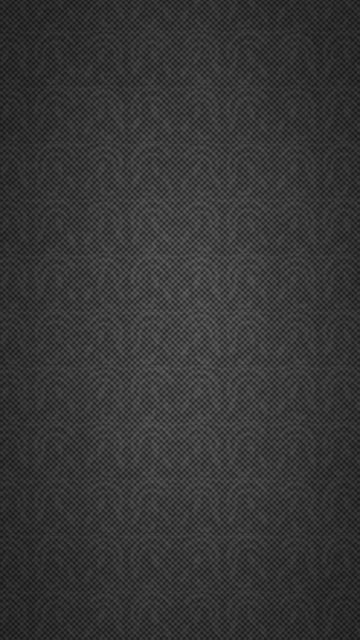
Write a Shadertoy shader that draws this pattern.

```glsl
const vec2 WEAVE_COUNT = vec2(62.0, 62.0);   // thread pairs per canvas width
const vec2 MOTIF_SIZE = vec2(0.267, 0.1556);
const vec2 MOTIF_ORIGIN = vec2(0.289, 0.088);

float hash(vec2 p) {
    p = fract(p * vec2(0.1031, 0.1137));
    p += dot(p, p.yx + 33.33);
    return fract((p.x + p.y) * p.x * 17.0);
}

float noise(vec2 p) {
    vec2 cell = floor(p), f = fract(p);
    f = f * f * (3.0 - 2.0 * f);
    float low = mix(hash(cell), hash(cell + vec2(1, 0)), f.x);
    float high = mix(hash(cell + vec2(0, 1)), hash(cell + 1.0), f.x);
    return mix(low, high, f.y);
}

float fill(float dist, float blur) {
    return 1.0 - smoothstep(-blur, blur, dist);
}

// Arc that is strongest towards the given direction
float arc(vec2 p, float radius, float halfWidth, vec2 facing, float blur) {
    float ring = fill(abs(length(p) - radius) - halfWidth, blur);
    return ring * smoothstep(-0.3 * radius, 0.3 * radius, dot(p, facing));
}

// Pointed leaf made from two overlapping discs
float leaf(vec2 p, float angle, float halfLength, float halfWidth, float blur) {
    float c = cos(angle), s = sin(angle);
    p = abs(mat2(c, -s, s, c) * p);
    float offset = (halfLength * halfLength - halfWidth * halfWidth) / (2.0 * halfWidth);
    return fill(length(p + vec2(0.0, offset)) - offset - halfWidth, blur);
}

// Broken arches around a curled leaf; p is centred on the cell
float scrollMotif(vec2 p, float scale, float blur) {
    vec2 facing = normalize(vec2(0.45, 1.0));
    float shape = arc(p - vec2(0.0, 0.020), 0.048 * scale, 0.005, facing, blur);
    shape = max(shape, arc(p - vec2(0.0, 0.014), 0.031 * scale, 0.004, facing, blur));
    shape = max(shape, leaf(p - vec2(-0.008, 0.010), 1.25, 0.025, 0.009, blur));
    shape = max(shape, leaf(p - vec2(0.044, -0.022), 2.0, 0.027, 0.008, blur));
    shape = max(shape, leaf(p - vec2(-0.042, -0.030), 1.1, 0.024, 0.007, blur));
    shape = max(shape, arc(p - vec2(0.012, -0.046), 0.017, 0.005, -facing, blur));
    return shape;
}

float damask(vec2 p, float blur) {
    float shape = 0.0;
    // Two mirrored columns per repeat
    for (int i = 0; i < 2; i++) {
        float column = float(i);
        vec2 repeat = p / MOTIF_SIZE + vec2(0.5 + 0.5 * column, 0.0);
        vec2 q = (fract(repeat) - 0.5) * MOTIF_SIZE;
        q.x *= 1.0 - 2.0 * column;
        shape = max(shape, scrollMotif(q, 1.0 + 0.15 * column, blur));
    }
    // Scalloped band between rows
    float row = (fract(p.y / MOTIF_SIZE.y + 0.5) - 0.5) * MOTIF_SIZE.y;
    float wave = 0.004 * cos(12.56637 * p.x / MOTIF_SIZE.x);
    return max(shape, 0.8 * fill(abs(row - wave) - 0.003, blur));
}

// Soft checker of raised and sunken threads
float weave(vec2 p) {
    vec2 wave = sin(6.28318 * p * WEAVE_COUNT);
    float check = wave.x * wave.y;
    return check * (1.35 - 0.35 * check * check);
}

float vignette(vec2 uv) {
    float radius = length((uv - vec2(0.52, 0.5)) * vec2(1.0, 0.92));
    return mix(0.264, 0.146, smoothstep(0.0, 0.74, radius));
}

void mainImage(out vec4 fragColor, in vec2 fragCoord) {
    vec2 uv = fragCoord / iResolution.xy;
    vec2 p = fragCoord / iResolution.x;
    float top = iResolution.y / iResolution.x;
    float blur = max(0.0025, 1.0 / iResolution.x);

    vec2 motifPoint = p - vec2(MOTIF_ORIGIN.x, top - MOTIF_ORIGIN.y);
    float ornament = damask(motifPoint, blur);

    // Ornament threads fill part of the sunken gaps
    float thread = weave(p);
    float relief = 0.35 * thread + ornament * (0.11 - 0.10 * min(thread, 0.0));

    // Uneven wear, at thread scale and across the cloth
    float wear = 0.16 * (noise(p * WEAVE_COUNT * 2.0) - 0.5);
    wear += 0.06 * (noise(p * 9.0) - 0.5);

    float tone = vignette(uv) * (0.97 + relief + wear);
    vec3 tint = mix(vec3(0.97, 1.03, 0.99), vec3(1.0), smoothstep(0.11, 0.18, tone));
    fragColor = vec4(tone * tint, 1.0);
}
```
